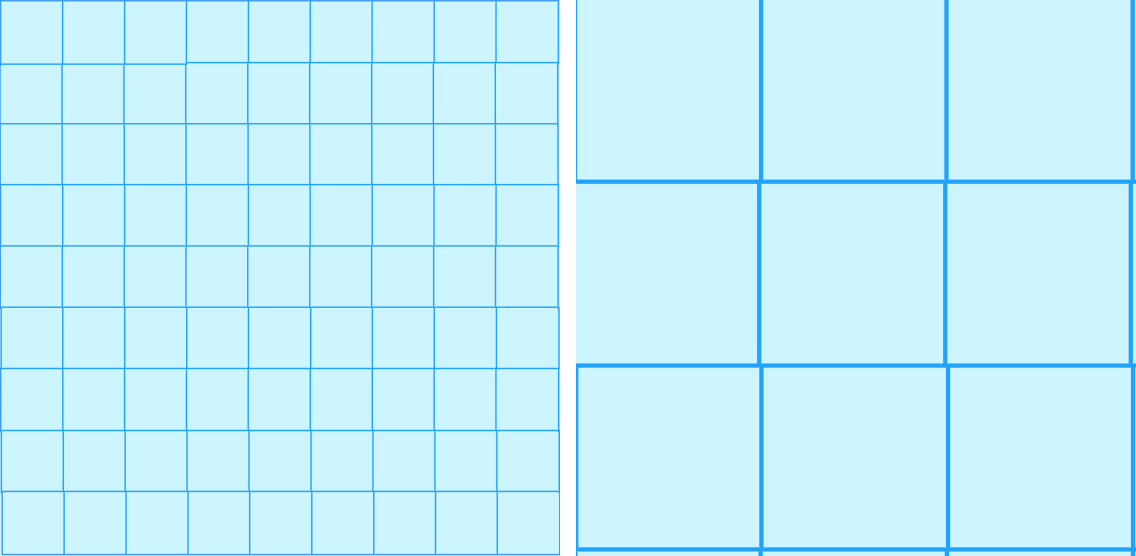
Left, the full canvas; right, a detail of the centre.
Give the GLSL for this pattern, as a Shadertoy shader.

```glsl
// Pale blue sheet of nine by nine square cells with thin, slightly misaligned blue outlines.

const float CELLS = 9.0;
const vec2 SHEET = vec2(768.0, 762.0);   // design units across and down
const vec2 PITCH = vec2(84.9, 84.2);
const float HALF_LINE = 0.98;
const float TAIL = 1.8;                  // overshoot of the outer uprights

const vec3 PAPER = vec3(0.80, 0.96, 1.00);
const vec3 INK = vec3(0.13, 0.64, 0.99);
const vec3 BORDER_INK = vec3(0.25, 0.61, 0.95);

// Sideways slip of each row and vertical slip of each rule, from the top
const float ROW_SLIP[9] = float[9](1.1, 0.1, 0.4, 1.0, 0.4, 1.4, 1.0, 2.0, 3.0);
const float RULE_SLIP[10] = float[10](-0.2, 0.4, 0.0, -0.8, -1.0, -1.2, -1.4, -0.6, -1.3, 1.0);

float hash(vec2 p) {
    return fract(sin(dot(p, vec2(127.1, 311.7))) * 43758.5453);
}

// Share of a pixel centred at x that lies between lo and hi
float spanCoverage(float x, float lo, float hi, float pixel) {
    float a = max(x - 0.5 * pixel, lo);
    float b = min(x + 0.5 * pixel, hi);
    return clamp((b - a) / pixel, 0.0, 1.0);
}

float strokeCoverage(float x, float centre, float pixel) {
    return spanCoverage(x, centre - HALF_LINE, centre + HALF_LINE, pixel);
}

// Height of a horizontal rule; the second one drops under the first three cells
float ruleHeight(int rule, float x) {
    float drop = (rule == 1 && x < 257.0) ? 2.1 : 0.0;
    return 1.2 + PITCH.y * float(rule) + RULE_SLIP[rule] + drop;
}

// Position of an upright, with a little wobble per cell
float uprightPosition(float column, int row) {
    float wobble = 0.5 * (hash(vec2(column, float(row))) - 0.5);
    float lastNudge = column == CELLS ? 0.8 : 0.0;
    return PITCH.x * column + ROW_SLIP[row] + wobble + lastNudge;
}

float horizontalRule(vec2 p, int rule, vec2 pixel) {
    int row = max(rule - 1, 0);
    float left = uprightPosition(0.0, row) - HALF_LINE;
    float right = uprightPosition(CELLS, row) + HALF_LINE;
    return strokeCoverage(p.y, ruleHeight(rule, p.x), pixel.y)
         * spanCoverage(p.x, left, right, pixel.x);
}

float rowUpright(vec2 p, int row, float column, vec2 pixel) {
    bool outer = column == 0.0 || column == CELLS;
    float top = ruleHeight(row, p.x) - HALF_LINE;
    float bottom = ruleHeight(row + 1, p.x) + HALF_LINE;
    bottom += (outer && row < 8) ? TAIL : 0.0;
    return strokeCoverage(p.x, uprightPosition(column, row), pixel.x)
         * spanCoverage(p.y, top, bottom, pixel.y);
}

void mainImage(out vec4 fragColor, in vec2 fragCoord) {
    vec2 uv = fragCoord / iResolution.xy;
    vec2 p = vec2(uv.x, 1.0 - uv.y) * SHEET;
    vec2 pixel = SHEET / iResolution.xy;

    float ink = 0.0;
    float border = 0.0;

    // Horizontal rules
    for (int rule = 0; rule <= 9; rule++) {
        float cover = horizontalRule(p, rule, pixel);
        ink = max(ink, cover);
        if (rule == 0 || rule == 9) border = max(border, cover);
    }

    // Uprights, each row slipped on its own
    for (int row = 0; row < 9; row++) {
        float column = clamp(round((p.x - ROW_SLIP[row]) / PITCH.x), 0.0, CELLS);
        float cover = rowUpright(p, row, column, pixel);
        ink = max(ink, cover);
        if (column == 0.0) border = max(border, cover);
    }

    vec3 lineColor = mix(INK, BORDER_INK, border);
    fragColor = vec4(mix(PAPER, lineColor, ink), 1.0);
}
```
